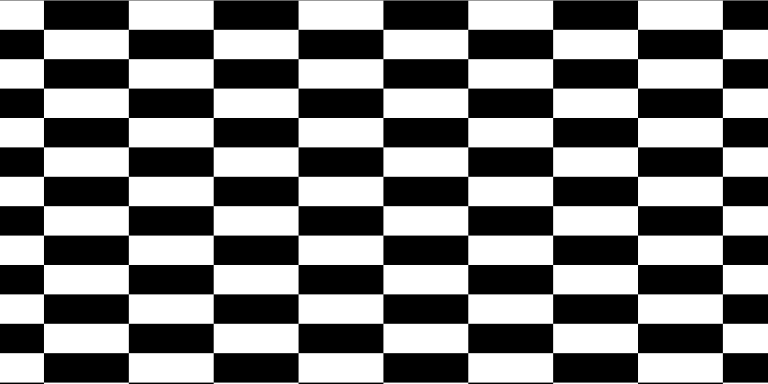
Write a Shadertoy shader that draws this pattern.

```glsl
// Black and white checkerboard of wide, flat bricks with crisp, smoothed edges.

// Lengths are in canvas heights
const vec2 CELL_SIZE   = vec2(0.2210, 0.07656);
const vec2 GRID_ORIGIN = vec2(0.1145, 0.0037);  // lower left corner of a dark cell
const vec3 DARK_COLOR  = vec3(0.0);
const vec3 LIGHT_COLOR = vec3(1.0);

// Integral of a square wave that is +1 on even cells and -1 on odd ones
vec2 squareWaveIntegral(vec2 p) {
    return 1.0 - abs(mod(p, 2.0) - 1.0);
}

// Square wave on both axes, averaged over a box of the given width
vec2 filteredSquareWave(vec2 p, vec2 width) {
    return (squareWaveIntegral(p + 0.5 * width)
          - squareWaveIntegral(p - 0.5 * width)) / width;
}

void mainImage(out vec4 fragColor, in vec2 fragCoord) {
    // Cell coordinates and the size of one pixel within them
    vec2 cell = (fragCoord / iResolution.y - GRID_ORIGIN) / CELL_SIZE;
    vec2 pixelSize = 1.0 / (iResolution.y * CELL_SIZE);

    // The product of the two waves is the checkerboard sign
    vec2 wave = filteredSquareWave(cell, pixelSize);
    float lightCoverage = 0.5 - 0.5 * wave.x * wave.y;

    fragColor = vec4(mix(DARK_COLOR, LIGHT_COLOR, lightCoverage), 1.0);
}
```
